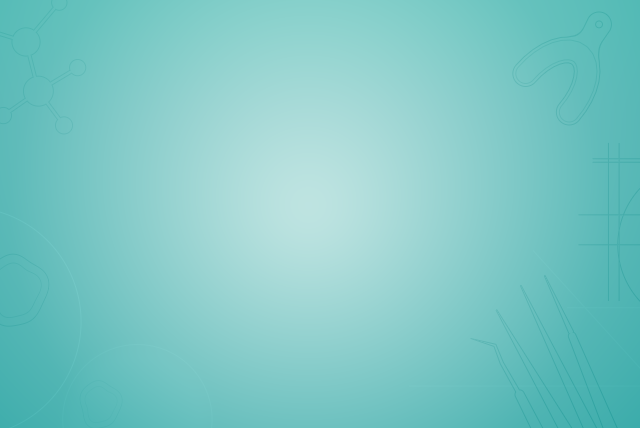
Give the GLSL for this background, as a Shadertoy shader.

```glsl
// A soft teal backdrop: a pale off-centre glow fading to deeper corners, with
// faint dental line art (molecule, tray, grid, probes, tooth) along the sides.
// Everything is a distance field in units of the canvas height.
#define GLOW_CENTER vec2(0.723, 0.505)
#define GLOW_FALLOFF 0.62
#define GLOW_CORE 0.09
#define TOP_LIFT 0.10
#define LINE_HALF_WIDTH 0.0011
#define DARK_INK 0.085
#define LIGHT_INK 0.03

const vec3 DEEP_TEAL = vec3(0.20, 0.660, 0.655);
const vec3 PALE_MINT = vec3(0.74, 0.890, 0.880);

// Tapered capsule; radius runs from ra at a to rb at b
float capsule(vec2 p, vec2 a, vec2 b, float ra, float rb) {
    vec2 ab = b - a;
    float h = clamp(dot(p - a, ab) / dot(ab, ab), 0.0, 1.0);
    return length(p - a - ab * h) - mix(ra, rb, h);
}

float segment(vec2 p, vec2 a, vec2 b) { return capsule(p, a, b, 0.0, 0.0); }

float circle(vec2 p, vec2 c, float r) { return length(p - c) - r; }

float smoothMin(float a, float b, float k) {
    float h = max(k - abs(a - b), 0.0) / k;
    return min(a, b) - h * h * k * 0.25;
}

// Antialiased outline of a distance field
float stroke(float d) {
    return clamp(0.5 + (LINE_HALF_WIDTH - abs(d)) * iResolution.y, 0.0, 1.0);
}

// Backdrop: rounded cone of light, slightly brighter toward the top
vec3 backdrop(vec2 p) {
    float r = length(p - GLOW_CENTER);
    float drop = GLOW_FALLOFF * (sqrt(r * r + GLOW_CORE * GLOW_CORE) - GLOW_CORE);
    float red = 0.74 - drop + TOP_LIFT * (p.y - 0.5) + 0.28 * max(r - 0.7, 0.0);
    vec3 col = mix(DEEP_TEAL, PALE_MINT, (red - DEEP_TEAL.r) / (PALE_MINT.r - DEEP_TEAL.r));
    return col + vec3(-0.01, 0.012, 0.0) * smoothstep(0.7, 1.0, p.y);
}

// Atoms (centre, radius) joined by bonds, each to a parent atom
float molecule(vec2 p) {
    vec3 atoms[7] = vec3[7](vec3(0.061, 0.902, 0.033), vec3(0.139, 0.994, 0.018),
        vec3(-0.03, 0.930, 0.018), vec3(0.090, 0.787, 0.035), vec3(0.182, 0.842, 0.019),
        vec3(0.150, 0.707, 0.020), vec3(0.008, 0.730, 0.019));
    float d = 1.0;
    for (int i = 0; i < 7; i++) {
        vec2 parent = atoms[i < 4 ? 0 : 3].xy;
        d = min(d, circle(p, atoms[i].xy, atoms[i].z));
        if (i > 0) d = min(d, capsule(p, atoms[i].xy, parent, 0.004, 0.004));
    }
    return stroke(d);
}

// Horseshoe tray: a band swept along half an ellipse, plus a handle with a hole
float tray(vec2 p) {
    float band = 1.0;
    vec2 last = vec2(1.334, 0.738);
    for (int i = 1; i <= 16; i++) {
        float a = 3.14159 * float(i) / 16.0;
        vec2 next = vec2(1.283, 0.783) + sin(a) * vec2(0.078, 0.090) + cos(a) * vec2(0.051, -0.045);
        band = min(band, segment(p, last, next));
        last = next;
    }
    vec2 hole = vec2(1.404, 0.943);
    float handle = capsule(p, vec2(1.37, 0.885), hole, 0.024, 0.029);
    float outer = smoothMin(band - 0.030, handle, 0.03);
    return max(stroke(outer), max(0.7 * stroke(band - 0.023), stroke(circle(p, hole, 0.008))));
}

// Drafting rules and a large circle running off the right side
float draftingGrid(vec2 p) {
    float d = abs(circle(p, vec2(1.641, 0.428), 0.193));
    for (int i = 0; i < 2; i++) {
        float k = float(i);
        float x = 1.426 + 0.025 * k;
        d = min(d, segment(p, vec2(x, 0.298), vec2(x, 0.665)));
        d = min(d, segment(p, vec2(1.39, 0.629 - 0.008 * k), vec2(1.6, 0.629 - 0.008 * k)));
        d = min(d, segment(p, vec2(1.357, 0.498 - 0.070 * k), vec2(1.6, 0.498 - 0.070 * k)));
    }
    return stroke(d);
}

// Four slender probes rising from the lower right
float probes(vec2 p) {
    float bent = min(capsule(p, vec2(1.104, 0.209), vec2(1.160, 0.193), 0.0, 0.003),
                     capsule(p, vec2(1.160, 0.193), vec2(1.176, 0.152), 0.003, 0.004));
    bent = min(bent, capsule(p, vec2(1.176, 0.152), vec2(1.214, 0.085), 0.004, 0.005));
    bent = min(bent, capsule(p, vec2(1.218, 0.078), vec2(1.268, -0.02), 0.011, 0.013));
    float d = bent;
    d = min(d, capsule(p, vec2(1.164, 0.275), vec2(1.335, -0.02), 0.001, 0.015));
    d = min(d, capsule(p, vec2(1.221, 0.332), vec2(1.392, -0.02), 0.001, 0.015));
    d = min(d, capsule(p, vec2(1.277, 0.355), vec2(1.338, 0.225), 0.001, 0.006));
    d = min(d, capsule(p, vec2(1.341, 0.215), vec2(1.438, -0.02), 0.009, 0.016));
    return stroke(d);
}

// Wobbly double contour of a tooth seen from above
float tooth(vec2 p, vec2 c, float size) {
    vec2 q = (p - c) * vec2(1.15, 1.0);
    float a = atan(q.y, q.x);
    float d = length(q) - size * (1.0 + 0.06 * sin(3.0 * a + 1.0) + 0.04 * sin(5.0 * a));
    return max(stroke(d), 0.7 * stroke(d + 0.25 * size));
}

void mainImage(out vec4 fragColor, in vec2 fragCoord) {
    vec2 p = fragCoord / iResolution.y;
    p.x *= 1.5 * iResolution.y / iResolution.x;
    vec3 col = backdrop(p);

    // Dark ink
    float dark = max(0.7 * molecule(p), max(tray(p), max(draftingGrid(p), probes(p))));
    dark = max(dark, 0.7 * tooth(p, vec2(0.037, 0.322), 0.083));
    dark = max(dark, 0.3 * tooth(p, vec2(0.235, 0.055), 0.055));

    // Pale construction arcs and rules
    float disc = circle(p, vec2(0.322, 0.020), 0.175);
    float light = max(stroke(circle(p, vec2(-0.078, 0.248), 0.268)), 0.5 * stroke(disc));
    float rules = min(segment(p, vec2(0.96, 0.098), vec2(1.5, 0.098)),
                      segment(p, vec2(1.33, 0.281), vec2(1.5, 0.281)));
    rules = min(rules, segment(p, vec2(1.25, 0.414), vec2(1.5, 0.14)));
    light = max(light, 0.5 * stroke(rules));

    col -= DARK_INK * dark * vec3(1.0, 0.6, 0.6);
    col += LIGHT_INK * light + 0.008 * smoothstep(0.02, -0.04, disc);
    fragColor = vec4(col, 1.0);
}
```
